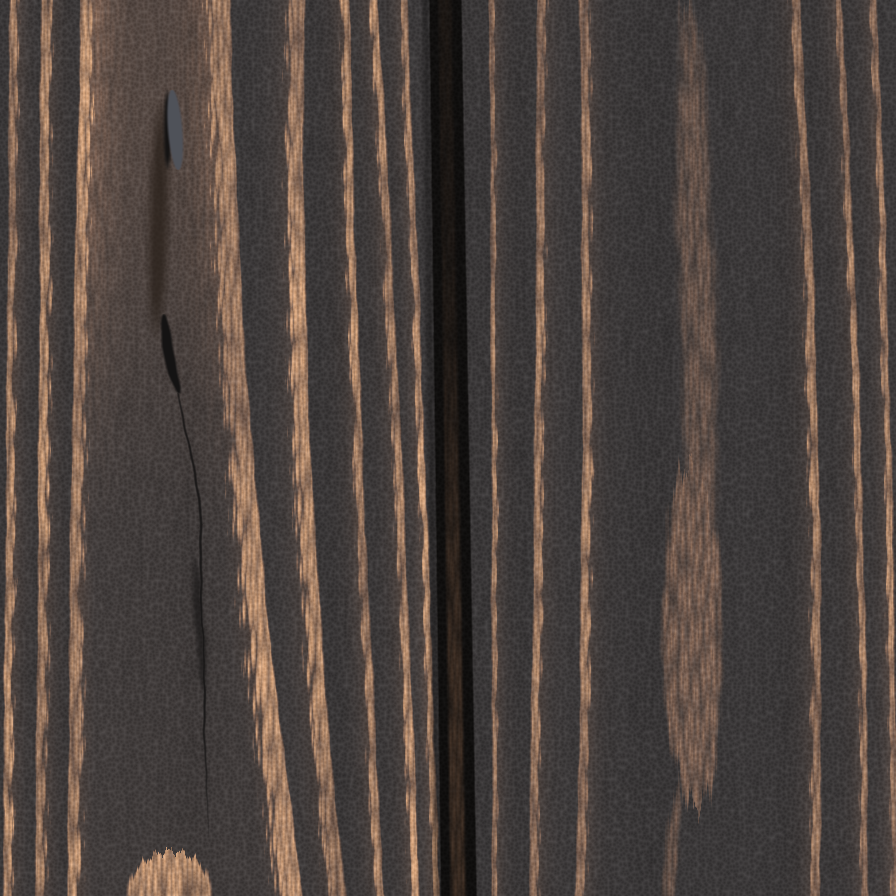
Reproduce this texture procedurally as a Shadertoy shader.

```glsl
const vec3 CHARCOAL = vec3(0.232, 0.222, 0.224);
const vec3 BROWN = vec3(0.46, 0.365, 0.315);
const vec3 HONEY = vec3(0.80, 0.62, 0.475);
const vec3 GROOVE_BLACK = vec3(0.065, 0.06, 0.057);
const vec3 GROOVE_BROWN = vec3(0.34, 0.25, 0.19);
const vec3 CRACK_BLACK = vec3(0.08, 0.075, 0.075);
const vec3 RESIN = vec3(0.16, 0.125, 0.10);
const vec3 SLATE = vec3(0.31, 0.32, 0.35);

const vec2 FIBRE_SCALE = vec2(210.0, 24.0);
const float SPECKLE_SCALE = 230.0;
const float SPECKLE_CONTRAST = 0.12;
const float EDGE = 0.0014;

// Grain lines: x at bottom, x at top, bow, width (negative fades to the left)
const vec4 LEFT_GRAIN[8] = vec4[8](
    vec4(0.008, 0.016, 0.000, 0.010), vec4(0.045, 0.051, 0.001, 0.012),
    vec4(0.083, 0.098, -0.003, 0.015), vec4(0.325, 0.244, -0.016, -0.027),
    vec4(0.376, 0.331, -0.016, -0.019), vec4(0.424, 0.385, -0.005, -0.010),
    vec4(0.463, 0.417, 0.003, -0.010), vec4(0.486, 0.450, 0.002, -0.008));
const vec4 RIGHT_GRAIN[6] = vec4[6](
    vec4(0.552, 0.549, 0.001, 0.006), vec4(0.595, 0.604, 0.002, 0.010),
    vec4(0.648, 0.652, 0.005, 0.011), vec4(0.909, 0.887, 0.010, -0.011),
    vec4(0.965, 0.935, 0.007, -0.008), vec4(0.998, 0.975, 0.004, -0.008));

vec2 hash2(vec2 cell) {
    vec2 k = vec2(dot(cell, vec2(127.1, 311.7)), dot(cell, vec2(269.5, 183.3)));
    return fract(sin(k) * 43758.5);
}

// Cellular noise: distance to the nearest scattered point
float cells(vec2 p) {
    vec2 id = floor(p), f = fract(p);
    float nearest = 2.0;
    for (int j = -1; j <= 1; j++)
        for (int i = -1; i <= 1; i++) {
            vec2 o = vec2(i, j);
            nearest = min(nearest, length(o + hash2(id + o) - f));
        }
    return nearest;
}

float waves(float t, float seed) {
    return (sin(t + seed) + 0.6 * sin(2.3 * t + 1.7 * seed) + 0.4 * sin(5.1 * t + 2.9 * seed)) * 0.5;
}

float axisOf(vec4 grain, float y) {
    return mix(grain.x, grain.y, y) + grain.z * 4.0 * y * (1.0 - y);
}

// Brightness of one grain line: crisp on one side, feathered on the other
float grainLine(vec2 p, vec4 grain, float seed, float fibre) {
    float w = abs(grain.w);
    float wobble = 0.0011 * waves(p.y * 19.0, seed) + 0.0005 * waves(p.y * 95.0, seed);
    float d = (p.x - axisOf(grain, p.y) - wobble) * sign(grain.w) + 0.5 * w;
    float crisp = smoothstep(-EDGE, EDGE, d + (fibre - 0.5) * 0.0015);
    float reach = d + (fibre - 0.5) * 0.7 * w;
    float core = 1.0 - smoothstep(0.65 * w, 1.2 * w, reach);
    float halo = 0.30 * exp(-max(d - 0.6 * w, 0.0) / (0.005 + 0.4 * w));
    float strength = 0.80 + 0.17 * waves(p.y * 6.0, seed * 2.3);
    return crisp * max(core * strength * (1.15 - 0.55 * fibre), halo);
}

// Pointed sliver between two ends
float sliver(vec2 p, vec2 low, vec2 high, float halfWidth, float soft) {
    float t = (p.y - low.y) / (high.y - low.y);
    float w = halfWidth * sqrt(max(4.0 * t * (1.0 - t), 0.0));
    float d = abs(p.x - mix(low.x, high.x, t)) - w;
    return (1.0 - smoothstep(-soft, soft, d)) * min(w / soft, 1.0);
}

vec3 woodColor(float bare) {
    vec3 c = mix(CHARCOAL, BROWN, clamp(bare * 2.0, 0.0, 1.0));
    return mix(c, HONEY, clamp(bare * 2.0 - 1.0, 0.0, 1.0));
}

void mainImage(out vec4 fragColor, in vec2 fragCoord) {
    vec2 p = fragCoord / iResolution.xy;
    float fibre = clamp(cells(p * FIBRE_SCALE), 0.0, 1.0);
    float speckle = cells(p * SPECKLE_SCALE) - 0.5;
    float grooveLeft = mix(0.492, 0.479, p.y);
    float grooveRight = mix(0.532, 0.515, p.y);

    // Bare grain lines of both planks
    float bare = 0.0;
    if (p.x < grooveLeft)
        for (int i = 0; i < 8; i++)
            bare = max(bare, grainLine(p, LEFT_GRAIN[i], float(i) * 1.9, fibre));
    else
        for (int i = 0; i < 6; i++)
            bare = max(bare, 0.88 * grainLine(p, RIGHT_GRAIN[i], float(i) * 2.7 + 5.0, fibre));

    // Worn wash around the knot
    float washLeft = axisOf(LEFT_GRAIN[2], p.y), washRight = axisOf(LEFT_GRAIN[3], p.y);
    float across = (p.x - washLeft) / (washRight - washLeft);
    float inside = smoothstep(0.0, 0.04, across) * (1.0 - smoothstep(0.96, 1.0, across));
    float rim = pow(abs(2.0 * across - 1.0), 3.0);
    float wash = smoothstep(0.35, 0.9, p.y) * (0.17 + rim * (0.62 - 0.5 * fibre));
    bare = max(bare, inside * (wash + 0.05));

    // Ragged worn patches
    float tear = waves(p.x * 420.0, 1.0);
    vec2 q = p + vec2(0.003 * waves(p.y * 24.0, 2.0), 0.022 * tear);
    float patches = 0.75 * sliver(q, vec2(0.788, 0.34), vec2(0.768, 1.0), 0.019, 0.008);
    patches = max(patches, sliver(q, vec2(0.776, 0.10), vec2(0.770, 0.48), 0.033, 0.004));
    patches = max(patches, 0.8 * sliver(q, vec2(0.742, -0.06), vec2(0.755, 0.12), 0.007, 0.004));
    bare = max(bare, patches * (0.62 - 0.45 * fibre));
    q.y = p.y + 0.007 * tear;
    bare = max(bare, sliver(q, vec2(0.19, -0.05), vec2(0.19, 0.05), 0.047, 0.003) * (1.05 - 0.55 * fibre));

    // Fibre and speckle over the stain
    vec3 color = woodColor(bare);
    color *= 1.0 + 0.14 * (0.5 - fibre) + 0.04 * waves(p.x * 37.0, 3.0);
    color += speckle * SPECKLE_CONTRAST * (0.7 + 0.5 * bare);

    // Knot: resin stain, slate chip and long crack
    color = mix(color, RESIN, 0.75 * sliver(p, vec2(0.174, 0.62), vec2(0.180, 0.89), 0.010, 0.008));
    color = mix(color, CRACK_BLACK, sliver(p, vec2(0.187, 0.81), vec2(0.187, 0.90), 0.004, 0.003));
    color = mix(color, SLATE, sliver(p, vec2(0.199, 0.81), vec2(0.192, 0.90), 0.008, 0.002));
    float crackAxis = 0.187 + 0.036 * (1.0 - smoothstep(0.42, 0.64, p.y))
        + 0.025 * max(0.42 - p.y, 0.0) + 0.0015 * waves(p.y * 40.0, 4.0);
    vec2 c = vec2(p.x - crackAxis, p.y);
    float crack = 0.85 * sliver(c, vec2(0.0, 0.06), vec2(0.0, 0.65), 0.0014, 0.0012);
    crack = max(crack, sliver(c, vec2(0.001, 0.56), vec2(-0.003, 0.65), 0.006, 0.002));
    crack = max(crack, 0.6 * sliver(c, vec2(0.0, 0.22), vec2(-0.006, 0.38), 0.005, 0.004));
    color = mix(color, CRACK_BLACK, crack);

    // Groove between the planks
    float g = (p.x - grooveLeft) / (grooveRight - grooveLeft);
    float ledge = smoothstep(0.22, 0.34, g) * (1.0 - smoothstep(0.62, 0.76, g));
    float glow = ledge * mix(0.6, 0.18, smoothstep(0.2, 0.75, p.y)) * (1.2 - 0.8 * fibre);
    vec3 groove = mix(GROOVE_BLACK, GROOVE_BROWN, glow) + 0.04 * speckle;
    float gap = smoothstep(-EDGE, EDGE, p.x - grooveLeft) * smoothstep(-EDGE, EDGE, grooveRight - p.x);
    color *= 1.0 - 0.3 * smoothstep(0.008, 0.0, abs(p.x - grooveLeft + 0.004)) * step(g, 0.0);
    color = mix(color, groove, gap);

    fragColor = vec4(clamp(color, 0.0, 1.0), 1.0);
}
```
